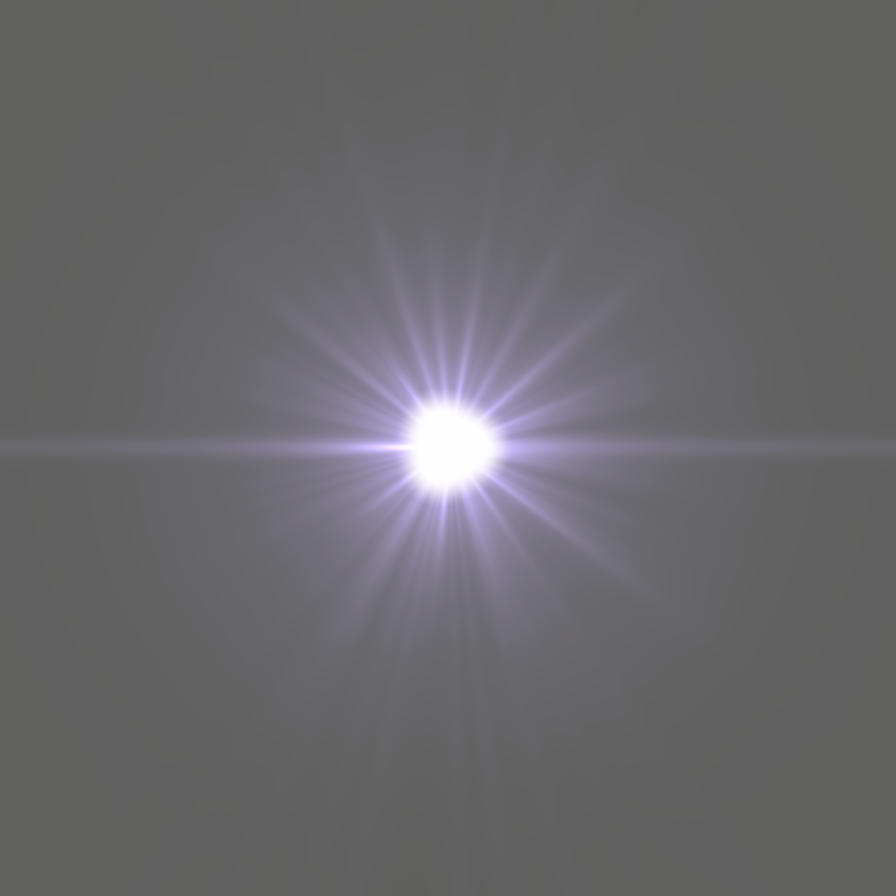
Reproduce this background procedurally as a Shadertoy shader.

```glsl
// A violet-white starburst flare on flat grey with a thin horizontal streak.
// Radial falloffs build the halo, Gaussian wedges in angle build the rays,
// and a softly three-cornered disc forms the white core.

const float TAU = 6.2831853;
const vec3 BACKDROP = vec3(0.376, 0.376, 0.373);
const vec3 VIOLET = vec3(0.67, 0.57, 1.0);
const vec3 WHITE = vec3(1.0, 0.995, 1.0);

// Each ray: direction in degrees, reach, strength.
const int RAY_COUNT = 15;
const vec3 RAYS[RAY_COUNT] = vec3[RAY_COUNT](
    vec3(21.0, 0.13, 0.17), vec3(42.0, 0.18, 0.12), vec3(61.0, 0.20, 0.06),
    vec3(80.0, 0.13, 0.18), vec3(95.0, 0.15, 0.17), vec3(108.0, 0.20, 0.07),
    vec3(125.0, 0.085, 0.42), vec3(140.0, 0.18, 0.13), vec3(180.0, 0.085, 0.45),
    vec3(217.0, 0.085, 0.38), vec3(240.0, 0.19, 0.09), vec3(264.5, 0.095, 0.38),
    vec3(289.0, 0.15, 0.14), vec3(306.0, 0.09, 0.22), vec3(324.0, 0.18, 0.14)
);

float hash(float n) {
    return fract(sin(n * 91.37) * 4375.85);
}

// Smooth noise around a full turn, seamless after the given cell count.
float angularNoise(float turn, float cells, float seed) {
    float x = fract(turn) * cells;
    float cell = floor(x);
    float a = hash(cell + seed);
    float b = hash(mod(cell + 1.0, cells) + seed);
    return mix(a, b, smoothstep(0.0, 1.0, x - cell));
}

float gauss(float x, float width) {
    float k = x / width;
    return exp(-k * k);
}

// Shortest signed difference between two angles.
float angleGap(float a, float b) {
    return mod(a - b + 0.5 * TAU, TAU) - 0.5 * TAU;
}

float halo(float r) {
    float inner = 0.88 * exp(-r / 0.07);
    float outer = 0.11 * exp(-r / 0.2) * (1.0 - smoothstep(0.25, 0.6, r));
    return inner + outer;
}

float mainRays(float r, float angle) {
    float light = 0.0;
    for (int i = 0; i < RAY_COUNT; i++) {
        float gap = angleGap(angle, radians(RAYS[i].x));
        light += RAYS[i].z * gauss(gap, 0.055) * gauss(r, RAYS[i].y);
    }
    return light;
}

// Thin uneven rays, strongest near the vertical axis far from the centre.
float faintRays(float r, float angle) {
    float turn = angle / TAU;
    float coarse = angularNoise(turn, 44.0, 3.0) - 0.5;
    float fine = angularNoise(turn, 130.0, 17.0) - 0.5;
    float upright = pow(abs(sin(angle)), 6.0);
    return (coarse + 0.5 * fine) * 0.13 * gauss(r, 0.17)
         + fine * 0.014 * upright * smoothstep(0.12, 0.3, r);
}

float streak(vec2 p) {
    float strength = 0.055 + 0.17 * exp(-abs(p.x) / 0.13);
    return strength * gauss(p.y, 0.011);
}

float core(float r, float angle) {
    float rim = 0.043 + 0.004 * cos(3.0 * angle);
    return 1.0 - smoothstep(rim - 0.008, rim + 0.026, r);
}

void mainImage(out vec4 fragColor, in vec2 fragCoord) {
    float unit = min(iResolution.x, iResolution.y);
    vec2 p = (fragCoord - 0.5 * iResolution.xy) / unit - vec2(0.002, 0.001);
    float r = length(p);
    float angle = atan(p.y, p.x + 1e-6);

    float light = halo(r) + mainRays(r, angle) + faintRays(r, angle) + streak(p);

    // Tinted light on the backdrop, then the white core on top.
    vec3 color = BACKDROP + VIOLET * light;
    color = mix(color, WHITE, core(r, angle));
    fragColor = vec4(clamp(color, 0.0, 1.0), 1.0);
}
```
